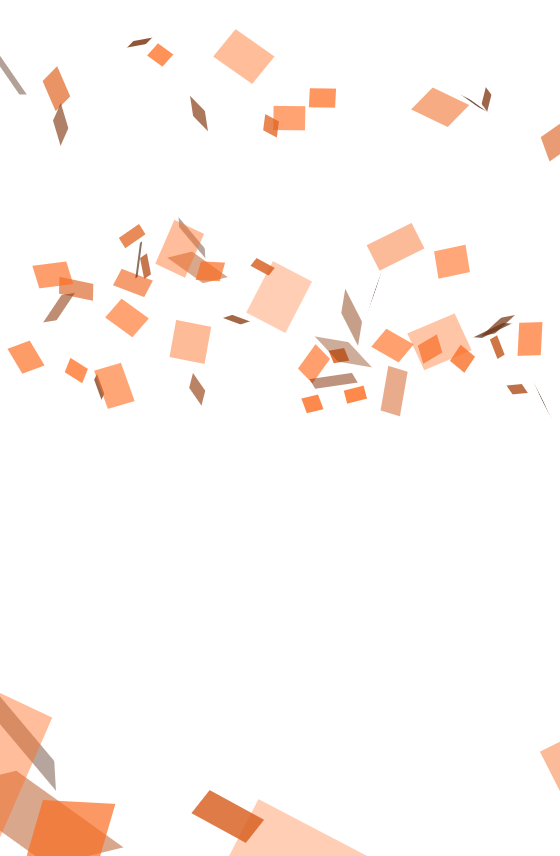
Top: the whole. Bottom: its middle third, enlarged.
Reproduce this background procedurally as a Shadertoy shader.

```glsl
const int PIECE_COUNT = 56;
const float TAU = 6.2831853;
const vec3 PAPER = vec3(1.0);
const vec3 LIT_ORANGE = vec3(1.0, 0.43, 0.13);
const vec3 MID_RUST = vec3(0.72, 0.31, 0.09);
const vec3 DARK_BROWN = vec3(0.29, 0.12, 0.03);

// Integer hash of a piece index and a channel, in 0..1
float hash(int index, int channel) {
    uint n = uint(index) * 1597334677u + uint(channel) * 3812015801u + 977u;
    n = (n ^ (n >> 16)) * 2146121005u;
    n = (n ^ (n >> 15)) * 2221713035u;
    n ^= n >> 16;
    return float(n >> 8) / 16777216.0;
}

mat2 rotation(float angle) {
    float c = cos(angle), s = sin(angle);
    return mat2(c, s, -s, c);
}

float cross2(vec2 a, vec2 b) {
    return a.x * b.y - a.y * b.x;
}

// Coverage of a strip, which fades when thinner than a pixel
float stripCoverage(float dist, float halfWidth, float pixel) {
    float inside = clamp((halfWidth - abs(dist)) / pixel + 0.5, 0.0, 1.0);
    return min(inside, 2.0 * halfWidth / pixel);
}

// Parallelogram with half edges u and v, as two crossing strips
float parallelogram(vec2 p, vec2 u, vec2 v, float pixel) {
    float area = abs(cross2(u, v));
    float alongV = stripCoverage(cross2(p, v) / length(v), area / length(v), pixel);
    float alongU = stripCoverage(cross2(p, u) / length(u), area / length(u), pixel);
    return alongV * alongU;
}

// Sparse upper band, open middle, crowded lower band
vec2 pieceCenter(int i, float aspect) {
    float x = fract(float(i) * 0.618034 + 0.22 * hash(i, 1));
    float h = hash(i, 2);
    float y = i % 4 == 0 ? 0.53 + 0.41 * sqrt(h) : 0.45 * pow(h, 0.8);
    return vec2(x * aspect, y);
}

// Edge-on pieces are dark, facing pieces are bright
vec3 pieceColor(float facing) {
    vec3 shaded = mix(DARK_BROWN, MID_RUST, smoothstep(0.1, 0.5, facing));
    return mix(shaded, LIT_ORANGE, smoothstep(0.4, 0.85, facing));
}

void mainImage(out vec4 fragColor, in vec2 fragCoord) {
    float pixel = 1.0 / iResolution.y;
    vec2 p = fragCoord * pixel;
    float aspect = iResolution.x * pixel;
    vec3 color = PAPER;

    for (int i = 0; i < PIECE_COUNT; i++) {
        // Size and opacity: near pieces are large and pale
        float nearness = pow(hash(i, 3), 2.0);
        float halfSize = 0.5 * mix(0.042, 0.12, nearness);
        float opacity = mix(0.8, 0.38, nearness) + 0.1 * (hash(i, 4) - 0.5);

        // Tumble: spin in the plane, flatten by tilt, then turn
        float facing = mix(0.02, 1.0, hash(i, 5));
        mat2 spin = rotation(TAU * hash(i, 6));
        mat2 tilt = mat2(facing, 0.0, 0.0, 1.0);
        mat2 tumble = rotation(TAU * hash(i, 7)) * tilt * spin;
        vec2 u = tumble * vec2(halfSize * 0.88, 0.0);
        vec2 v = tumble * vec2(0.0, halfSize * 1.16);

        float cover = parallelogram(p - pieceCenter(i, aspect), u, v, pixel);
        color = mix(color, pieceColor(facing), cover * opacity);
    }
    fragColor = vec4(color, 1.0);
}
```
